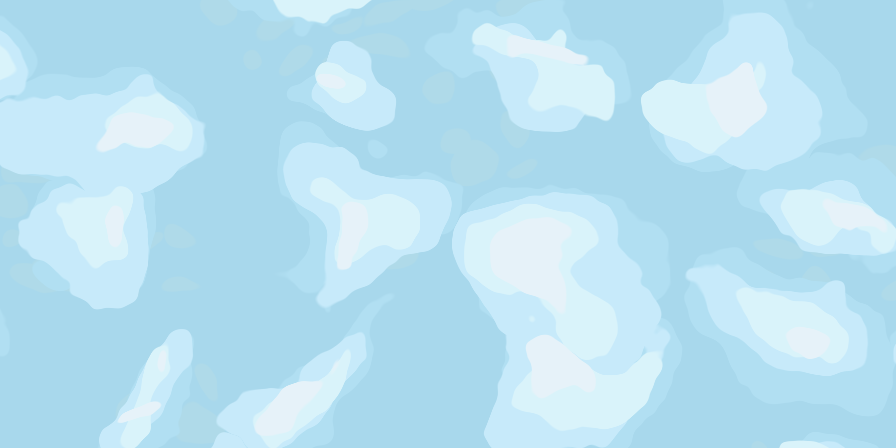
Give the GLSL for this texture, as a Shadertoy shader.

```glsl
// Flat layered paper-cut clouds drifting over a pale blue sky.

const vec3 SKY    = vec3(0.660, 0.847, 0.925);
const vec3 SMUDGE = vec3(0.685, 0.855, 0.912);
const vec3 HALO   = vec3(0.693, 0.875, 0.950);
const vec3 PALE   = vec3(0.780, 0.918, 0.982);
const vec3 CREAM  = vec3(0.850, 0.953, 0.980);
const vec3 WHITE  = vec3(0.900, 0.950, 0.975);

const vec2  CLOUD_CELL     = vec2(0.5, 0.33333); // canvas height is 1
const vec2  SMUDGE_CELL    = vec2(0.12, 0.085);
const float SMUDGE_RADIUS  = 0.034;
const float SMUDGE_DENSITY = 0.16;
const float HALO_RADIUS    = 0.156;
const float PALE_RADIUS    = 0.130;
const float CREAM_RADIUS   = 0.090;
const float WHITE_RADIUS   = 0.053;
const float LAYER_SHIFT    = 0.6;   // slide of each layer, in its own radii
const float BROAD_WARP     = 0.20;
const float LOBE_WARP      = 0.085;
const float RAGGED_WARP    = 0.014;

float hash(vec2 p) {
    return fract(sin(dot(p, vec2(127.1, 311.7))) * 43758.5453);
}

vec2 hash2(vec2 p) {
    return vec2(hash(p), hash(p + 37.3));
}

// Smooth value noise with two channels, centred on zero
vec2 noise2(vec2 p) {
    vec2 i = floor(p);
    vec2 f = fract(p);
    f = f * f * (3.0 - 2.0 * f);
    vec2 low  = mix(hash2(i), hash2(i + vec2(1.0, 0.0)), f.x);
    vec2 high = mix(hash2(i + vec2(0.0, 1.0)), hash2(i + vec2(1.0, 1.0)), f.x);
    return mix(low, high, f.y) - 0.5;
}

// Broad bends are shared by all layers, lobes and ragged edges are not
vec2 warp(vec2 p, float layer) {
    vec2 seed = vec2(13.7, 7.9) * layer;
    return BROAD_WARP  * noise2(p * 4.5 + 3.0)
         + LOBE_WARP   * noise2(p * 11.0 + seed)
         + RAGGED_WARP * noise2(p * 36.0 + seed);
}

// Approximate distance to tilted ellipses scattered one per cell
float blobs(vec2 p, vec2 cell, float radius, float layer, float density) {
    vec2 home = floor(p / cell);
    float d = 1.0;
    for (int y = -1; y <= 1; y++) {
        for (int x = -1; x <= 1; x++) {
            vec2 id = home + vec2(float(x), float(y));
            if (hash(floor(id * 0.5) + 5.1) > density) continue;

            // Sizes spread evenly over each block of cells
            float rank = fract((3.0 * id.x + 5.0 * id.y) / 12.0 + 0.04);
            vec2 shape = hash2(id + 11.3);
            vec2 slide = hash2(id + 17.0 * layer) - 0.5;
            float stretch = mix(0.95, 1.75, shape.x);
            float tilt = shape.y - 0.4;
            float grow = mix(0.85, 1.15, hash(id + 23.0 * layer));
            vec2 radii = radius * mix(0.55, 1.4, rank) * grow
                       * vec2(stretch, 1.0 / stretch);

            vec2 centre = (id + mix(vec2(0.2), vec2(0.8), hash2(id + 2.7))) * cell;
            float c = cos(tilt), s = sin(tilt);
            vec2 q = mat2(c, -s, s, c) * (p - centre) - LAYER_SHIFT * slide * radii;
            d = min(d, (length(q / radii) - 1.0) * radii.y);
        }
    }
    return d;
}

// Coverage of one cloud layer with a smoothed edge
float cloudLayer(vec2 p, float radius, float layer, float edge) {
    float d = blobs(p + warp(p, layer), CLOUD_CELL, radius, layer, 1.0);
    return smoothstep(edge, -edge, d);
}

void mainImage(out vec4 fragColor, in vec2 fragCoord) {
    vec2 p = fragCoord / iResolution.y;
    float edge = 0.75 / iResolution.y;

    // Faint smudges in small clusters
    vec2 smudgePoint = p + 0.4 * warp(p, 5.0);
    float smudge = blobs(smudgePoint, SMUDGE_CELL, SMUDGE_RADIUS, 5.0, SMUDGE_DENSITY);
    vec3 color = mix(SKY, SMUDGE, smoothstep(edge, -edge, smudge));

    // Cloud layers from the outer halo to the bright core
    color = mix(color, HALO,  cloudLayer(p, HALO_RADIUS,  1.0, edge));
    color = mix(color, PALE,  cloudLayer(p, PALE_RADIUS,  2.0, edge));
    color = mix(color, CREAM, cloudLayer(p, CREAM_RADIUS, 3.0, edge));
    color = mix(color, WHITE, cloudLayer(p, WHITE_RADIUS, 4.0, edge));

    fragColor = vec4(color, 1.0);
}
```
